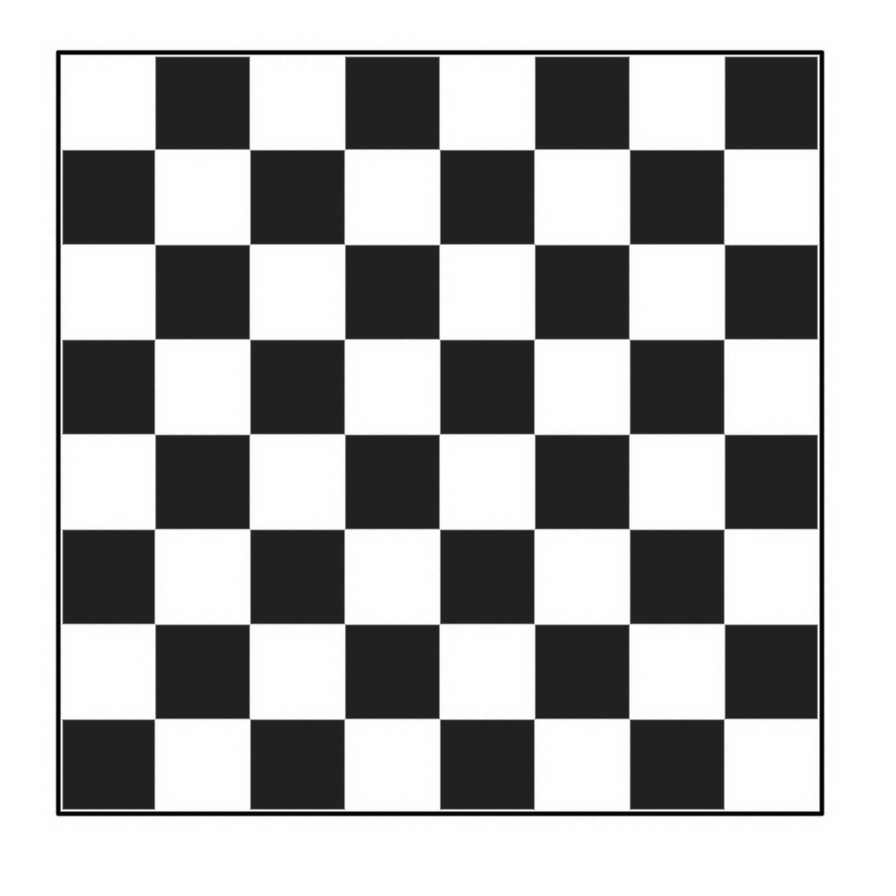
Give the GLSL for this pattern, as a WebGL 1 fragment shader.

```glsl
precision highp float;

uniform vec2 u_resolution;

const vec3 PAPER = vec3(1.0);
const vec3 SQUARE_INK = vec3(0.132, 0.122, 0.125);
const vec3 FRAME_INK = vec3(0.02, 0.01, 0.01);

const vec2 BOARD_ORIGIN = vec2(0.0673, 0.0913);
const float PITCH = 0.10592;        // eight squares each way
const float GAP = 0.0005;           // inset of each dark square

const vec2 FRAME_CENTER = vec2(0.4912, 0.5166);
const vec2 FRAME_HALF = vec2(0.4261, 0.4248);
const float FRAME_HALF_WIDTH = 0.0025;
const float INNER_MARGIN = 0.0049;  // frame centre line to squares

float hash(vec2 p) {
  return fract(sin(dot(p, vec2(127.1, 311.7))) * 43758.5);
}

float valueNoise(vec2 p) {
  vec2 i = floor(p);
  vec2 f = fract(p);
  f = f * f * (3.0 - 2.0 * f);
  float low = mix(hash(i), hash(i + vec2(1.0, 0.0)), f.x);
  float high = mix(hash(i + vec2(0.0, 1.0)), hash(i + 1.0), f.x);
  return mix(low, high, f.y);
}

float boxDistance(vec2 p, vec2 halfSize) {
  vec2 d = abs(p) - halfSize;
  return length(max(d, 0.0)) + min(max(d.x, d.y), 0.0);
}

// Negative inside squares whose column and row sum to an even number
float checkerDistance(vec2 p, float pitch, float gap) {
  vec2 cell = floor(p / pitch);
  vec2 q = abs(p - (cell + 0.5) * pitch);
  float side = 1.0 - 2.0 * mod(cell.x + cell.y, 2.0);
  return side * (max(q.x, q.y) - 0.5 * pitch) + gap;
}

float coverage(float d, float softness) {
  return 1.0 - smoothstep(-softness, softness, d);
}

void main() {
  float size = min(u_resolution.x, u_resolution.y);
  vec2 p = (gl_FragCoord.xy - 0.5 * u_resolution) / size + 0.5;
  float softness = max(0.0014, 0.7 / size);

  // Dark squares, trimmed to leave a pale line inside the frame
  vec2 fromCenter = p - FRAME_CENTER;
  float squares = checkerDistance(p - BOARD_ORIGIN, PITCH, GAP);
  squares = max(squares, boxDistance(fromCenter, FRAME_HALF - INNER_MARGIN));

  // Frame line with slightly rounded outer corners
  float frame = abs(boxDistance(fromCenter, FRAME_HALF)) - FRAME_HALF_WIDTH;

  // Faint mottling close to the inked edges
  float edge = min(abs(squares), abs(frame));
  float mottle = 0.025 * valueNoise(p * 300.0) * exp(-edge * 120.0);

  vec3 color = PAPER - mottle;
  color = mix(color, SQUARE_INK + 0.5 * mottle, coverage(squares, softness));
  color = mix(color, FRAME_INK, coverage(frame, softness));
  gl_FragColor = vec4(color, 1.0);
}
```
